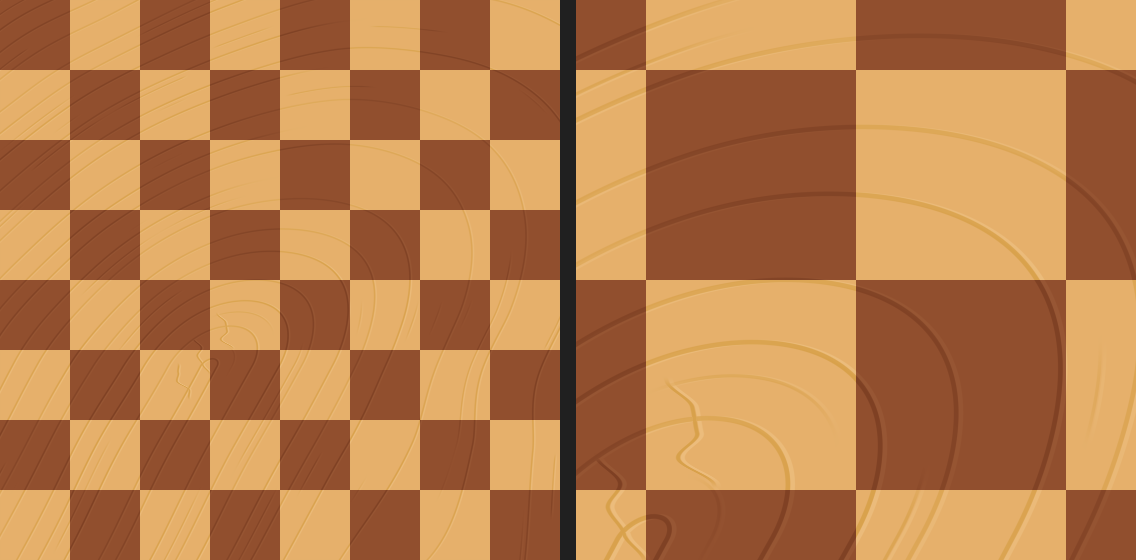
Left, the full canvas; right, a detail of the centre.
Reproduce this pattern procedurally as a Shadertoy shader.

```glsl
const float CELLS = 8.0;
const vec3 LIGHT_WOOD = vec3(0.90, 0.69, 0.42);
const vec3 DARK_WOOD = vec3(0.57, 0.31, 0.18);
const vec3 LIGHT_GROOVE = vec3(0.84, 0.62, 0.27);
const vec3 DARK_GROOVE = vec3(0.48, 0.24, 0.13);
const vec3 LIGHT_RIM = vec3(0.94, 0.77, 0.53);
const vec3 DARK_RIM = vec3(0.61, 0.36, 0.22);
const vec2 KNOT = vec2(0.378, 0.349);
const float LEAN = 0.55;            // sideways slant of the grain
const float RING_SPACING = 0.046;
const float GROOVE_HALF = 0.0014;
const float RIM_SHIFT = 0.0028;
const float PI = 3.14159265;

float hash(vec2 p) {
    return fract(sin(dot(p, vec2(127.1, 311.7))) * 43758.5453);
}

float noise(vec2 p) {
    vec2 i = floor(p), f = fract(p);
    f = f * f * (3.0 - 2.0 * f);
    return mix(mix(hash(i), hash(i + vec2(1, 0)), f.x),
               mix(hash(i + vec2(0, 1)), hash(i + vec2(1, 1)), f.x), f.y);
}

// Sheared arches: round above the knot, straight legs below it
vec2 archCoords(vec2 p) {
    vec2 q = p - KNOT;
    float below = 1.0 - smoothstep(-0.15, 0.1, q.y);
    float lean = LEAN - 0.45 * below * smoothstep(0.2, 0.55, q.x);
    q.x -= lean * q.y;
    return q;
}

float archRadius(vec2 p) {
    p += 0.016 * (vec2(noise(p * 5.0), noise(p * 5.0 + 31.0)) - 0.5);
    vec2 q = archCoords(p);
    return length(vec2(q.x * 0.96, max(q.y, 0.0)));
}

float stroke(float dist, float halfWidth) {
    float aa = 0.75 / iResolution.y;
    return 1.0 - smoothstep(max(halfWidth - aa, 0.0), halfWidth + aa, abs(dist));
}

// One irregular line per ring; x = ring index, y = distance to the line
vec2 ringLine(float radius, float slope, float offset) {
    float ring = radius / RING_SPACING + offset;
    float id = floor(ring);
    float centre = 0.5 + 0.4 * (hash(vec2(id, offset + 3.0)) - 0.5);
    return vec2(id, (fract(ring) - centre) * RING_SPACING / slope);
}

float grain(vec2 p) {
    float e = 0.001;
    float radius = archRadius(p);
    float slope = length(vec2(archRadius(p + vec2(e, 0)) - radius,
                              archRadius(p + vec2(0, e)) - radius)) / e;
    slope = max(slope, 0.3);
    vec2 q = archCoords(p);

    // Long rings; every other outer one fades toward the right
    vec2 line = ringLine(radius, slope, 0.0);
    float outer = step(7.0, line.x) * mod(line.x, 2.0);
    float keep = 1.0 - outer * smoothstep(-0.18, -0.06, q.x);
    float wear = mix(0.55, 1.0, noise(p * 6.0 + line.x * 17.0));
    float result = stroke(line.y, GROOVE_HALF) * keep * wear;

    // Short broken strokes between the rings
    vec2 dash = ringLine(radius, slope, 0.5);
    float visible = smoothstep(0.66, 0.76, noise(p * 7.0 + dash.x * 23.0));
    result = max(result, 0.7 * visible * stroke(dash.y, GROOVE_HALF * 0.7));

    // Jagged cracks beside the knot
    for (int i = 0; i < 3; i++) {
        float k = float(i);
        vec2 c = p - KNOT - vec2(0.035 * k - 0.05, 0.045 * k - 0.03);
        float bend = 0.024 * (noise(vec2(c.y * 65.0, k * 9.0)) - 0.5);
        float span = 1.0 - smoothstep(0.025, 0.034, abs(c.y));
        result = max(result, span * stroke((c.x - bend + 0.25 * c.y) * 0.8, GROOVE_HALF * 0.7));
    }
    return result;
}

// Smoothed square wave with one sign change per cell
vec2 squareWave(vec2 cell, float pixel) {
    return clamp(2.0 * sin(PI * cell) / (PI * pixel), -1.0, 1.0);
}

void mainImage(out vec4 fragColor, in vec2 fragCoord) {
    vec2 p = fragCoord / iResolution.y;

    // Checkered squares
    vec2 wave = squareWave(p * CELLS, CELLS / iResolution.y);
    float light = 0.5 + 0.5 * wave.x * wave.y;
    vec3 color = mix(DARK_WOOD, LIGHT_WOOD, light);

    // Engraved grain: pale rim first, groove over it
    float rim = grain(p - vec2(RIM_SHIFT, 0.0));
    float groove = grain(p);
    color = mix(color, mix(DARK_RIM, LIGHT_RIM, light), 0.6 * rim);
    color = mix(color, mix(DARK_GROOVE, LIGHT_GROOVE, light), 0.85 * groove);

    fragColor = vec4(color, 1.0);
}
```
